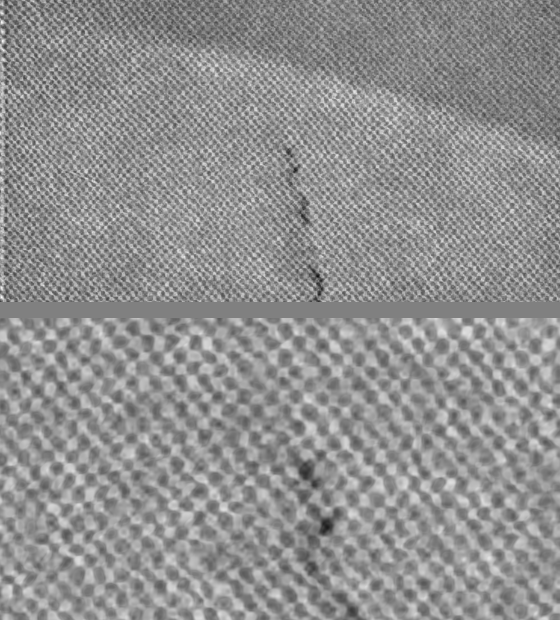
Top: the whole. Bottom: its middle third, enlarged.
A Shadertoy shader for this texture:

```glsl
// Grey woven cloth with staggered stitches, a soft diagonal fold, a puckered scar and a beaded left edge.

const vec2 WEAVE_COUNT = vec2(68.0, 66.0);   // stitches across, rows down
const float PI = 3.14159;
const float GAP_TONE = 0.49;
const float STITCH_TONE = 0.69;

float hash(vec2 p) {
    return fract(sin(dot(p, vec2(127.1, 311.7))) * 43758.5453);
}

float noise(vec2 p) {
    vec2 cell = floor(p), f = fract(p);
    f = f * f * (3.0 - 2.0 * f);
    float low = mix(hash(cell), hash(cell + vec2(1.0, 0.0)), f.x);
    float high = mix(hash(cell + vec2(0.0, 1.0)), hash(cell + 1.0), f.x);
    return mix(low, high, f.y);
}

float fbm(vec2 p) {
    float sum = 0.0, weight = 0.5;
    for (int i = 0; i < 4; i++) {
        sum += weight * noise(p);
        p = p * 2.03 + 17.3;
        weight *= 0.5;
    }
    return sum;
}

float bell(float x, float width) {
    return exp(-x * x / (width * width));
}

float segmentDistance(vec2 p, vec2 a, vec2 b) {
    vec2 along = b - a;
    float t = clamp(dot(p - a, along) / dot(along, along), 0.0, 1.0);
    return length(p - a - along * t);
}

// Tone of the weave: bright upright stitches joined by fainter cross threads
float weave(vec2 q, float contrast) {
    vec2 jitter = vec2(noise(q * 1.3 + 4.0), noise(q * 1.3 + 57.0)) - 0.5;
    q += jitter * vec2(0.28, 0.5);
    float lattice = cos(2.0 * PI * q.x) * cos(PI * q.y);
    float stitch = smoothstep(-0.35, 0.65, lattice);

    // Short foot at one side of each stitch, leaning along the diagonal
    vec2 footPoint = q + vec2(-0.24, 0.42);
    float footWave = cos(2.0 * PI * footPoint.x) * cos(PI * footPoint.y);
    float foot = smoothstep(0.3, 0.95, footWave);

    float wear = noise(q * vec2(1.0, 0.8) + 21.0) - 0.5;
    float tone = mix(GAP_TONE, STITCH_TONE + 0.16 * wear, stitch);
    tone += 0.09 * foot * (0.5 + noise(q * 0.9 + 71.0));
    tone -= 0.06 * smoothstep(0.45, 1.0, -lattice);
    return mix(0.58, tone, contrast);
}

// Height above the curved edge of the fold
float heightAboveFold(vec2 uv) {
    return uv.y - 0.93 + 0.17 * uv.x + 0.25 * uv.x * uv.x;
}

// Shade of the fold: dark above its edge, a faint ridge below
float foldShade(vec2 uv) {
    float above = heightAboveFold(uv) + 0.02 * (noise(uv * 9.0) - 0.5);
    float fade = exp(-5.0 * max(above, 0.0));
    float shadow = smoothstep(-0.02, 0.04, above) * (0.035 + 0.065 * fade);
    float ridge = 0.04 * bell(above + 0.05, 0.06);
    return (ridge - shadow) * smoothstep(0.08, 0.4, uv.x);
}

// Broken dark crease with a wide, faint pucker around it
float scarShade(vec2 uv) {
    float bend = 0.018 * (noise(vec2(uv.y * 24.0, 3.0)) - 0.5);
    float offset = uv.x - 0.522 - 0.10 * (0.5 - uv.y) - bend;
    float reach = smoothstep(0.56, 0.48, uv.y);
    float breaks = smoothstep(0.4, 0.75, noise(vec2(uv.x * 70.0, uv.y * 34.0)));
    float crease = 0.25 * bell(offset, 0.008) * breaks;
    float pucker = 0.04 * bell(offset + 0.02, 0.04);
    float glint = 0.05 * bell(offset - 0.018, 0.010);
    return reach * (glint - crease - pucker);
}

// Bright beads along the left border beside a thin dark seam
float borderShade(vec2 uv) {
    float beadY = fract(uv.y * WEAVE_COUNT.y * 0.5) - 0.5;
    float bead = bell(uv.x - 0.004, 0.004) * bell(beadY, 0.28);
    return 0.3 * bead - 0.07 * bell(uv.x - 0.011, 0.004);
}

void mainImage(out vec4 fragColor, in vec2 fragCoord) {
    vec2 uv = fragCoord / iResolution.xy;
    vec2 p = vec2(uv.x * iResolution.x / iResolution.y, uv.y);

    // Threads drift gently, lose relief above the fold, gain it at the left
    vec2 drift = vec2(noise(p * 5.0), noise(p * 5.0 + 31.0)) - 0.5;
    float aboveFold = smoothstep(-0.03, 0.08, heightAboveFold(uv));
    float contrast = mix(1.0, 0.65, aboveFold * smoothstep(0.1, 0.4, uv.x));
    contrast += 0.15 * smoothstep(0.3, 0.0, uv.x);
    float tone = weave(uv * WEAVE_COUNT + drift * 0.9, contrast);

    // Fibre grain and uneven wear
    tone += 0.17 * (noise(p * 200.0) - 0.5) + 0.08 * (noise(p * 95.0 + 9.0) - 0.5);
    tone += 0.10 * (fbm(p * 7.0) - 0.47);

    // Broad light, fold, scar and border
    vec2 fromLight = uv - vec2(0.55, 0.42);
    tone += 0.02 - 0.16 * dot(fromLight, fromLight);
    tone += foldShade(uv) + scarShade(uv) + borderShade(uv);

    // Fine scratch and a pale worn fleck
    float scratch = segmentDistance(p, vec2(0.21, 0.44), vec2(0.32, 0.395));
    tone += 0.12 * bell(scratch, 0.003) - 0.07 * bell(scratch - 0.006, 0.003);
    tone += 0.15 * bell(length(p - vec2(1.378, 0.25)), 0.016);

    fragColor = vec4(vec3(clamp(tone, 0.0, 1.0)), 1.0);
}
```
